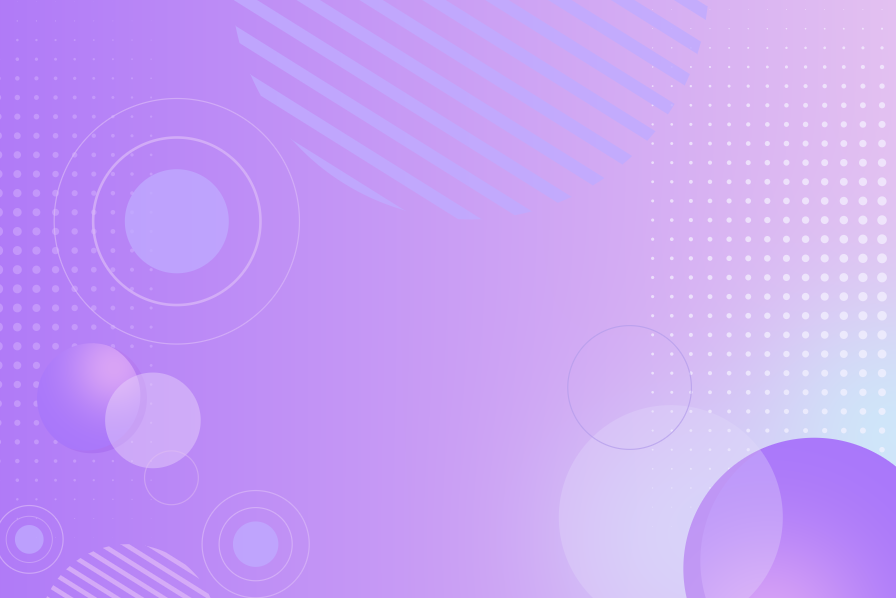
Reproduce this background procedurally as a Shadertoy shader.

```glsl
#define VIOLET vec3(0.69, 0.48, 0.97)
#define PINK vec3(0.89, 0.755, 0.945)
#define CYAN vec3(0.80, 0.92, 0.98)
#define MIST vec3(0.83, 0.82, 0.98)
#define LILAC vec3(0.75, 0.67, 1.0)
#define BALL_DARK vec3(0.66, 0.465, 0.98)
#define BALL_LIGHT vec3(0.87, 0.66, 0.96)
#define DOT_STEP 0.032
#define DOT_RADIUS 0.0082
#define STRIPE_STEP 0.1395
#define STRIPE_WIDTH 0.052
#define LINE_WIDTH 0.002

// Coverage of a signed distance, smoothed over one pixel
float cover(float d) {
    return clamp(0.5 - d * iResolution.y, 0.0, 1.0);
}

float disc(vec2 p, vec2 c, float r) {
    return cover(length(p - c) - r);
}

// Thin lines keep their weight when narrower than a pixel
float ring(vec2 p, vec2 c, float r, float width) {
    float w = max(width, 1.0 / iResolution.y);
    return cover(abs(length(p - c) - r) - 0.5 * w) * width / w;
}

float glow(vec2 p, vec2 c, float spread) {
    vec2 d = p - c;
    return exp(-dot(d, d) / spread);
}

// Diagonal bars clipped by a circle
float stripes(vec2 p, vec2 c, float r) {
    vec2 q = (p - c) / r;
    float s = dot(q, vec2(-0.53, -0.848)) - 0.961 - 0.5 * STRIPE_WIDTH;
    float d = abs(s - STRIPE_STEP * round(s / STRIPE_STEP)) - 0.5 * STRIPE_WIDTH;
    return cover(max(d, length(q) - 1.0) * r);
}

// Dot grid that shrinks away from a side edge and towards its top and bottom
float dots(vec2 p, vec2 origin, float side, float columns) {
    vec2 id = round((p - origin) / DOT_STEP);
    vec2 c = origin + id * DOT_STEP;
    float column = id.x * side;
    if (column < 0.0 || column > columns) return 0.0;
    float v = (c.y - 0.55) / 0.45;
    float r = DOT_RADIUS * mix(1.0, 0.32, column / columns) * (1.0 - v * v);
    return r > 0.0 ? disc(p, c, r) : 0.0;
}

// Solid disc with two concentric lines
vec3 target(vec3 col, vec2 p, vec2 c, float r) {
    vec3 line = vec3(0.86, 0.73, 0.97);
    col = mix(col, LILAC, 0.75 * disc(p, c, r));
    col = mix(col, line, 0.7 * ring(p, c, 1.61 * r, 0.05 * r));
    return mix(col, line, 0.65 * ring(p, c, 2.36 * r, LINE_WIDTH));
}

// Shaded ball with a light spot and a darker rim crescent
vec3 ball(vec3 col, vec2 p, vec2 c, float r, vec2 light, vec2 shift) {
    float lit = glow((p - c) / r, light, 0.65);
    vec3 shade = mix(BALL_DARK, BALL_LIGHT, 0.9 * lit);
    float crescent = 1.0 - disc(p, c + shift * r, r);
    shade = mix(shade, vec3(0.68, 0.45, 0.94), 0.75 * crescent);
    return mix(col, shade, disc(p, c, r));
}

void mainImage(out vec4 fragColor, in vec2 fragCoord) {
    vec2 p = fragCoord / iResolution.xy * vec2(1.5, 1.0);

    // Background gradient and glows
    vec3 col = mix(VIOLET, PINK, p.x / 1.5);
    col = mix(col, MIST, 0.85 * glow(p, vec2(1.15, 0.10), 0.05));
    col = mix(col, CYAN, 0.88 * glow(p, vec2(1.5, 0.27), 0.06));

    // Dot grids
    col = mix(col, vec3(0.81, 0.66, 0.99), 0.6 * dots(p, vec2(-0.003, 0.549), 1.0, 8.0));
    col = mix(col, vec3(0.96, 0.95, 1.0), 0.7 * dots(p, vec2(1.4766, 0.536), -1.0, 12.0));

    // Striped circles
    col = mix(col, LILAC, 0.8 * stripes(p, vec2(0.787, 1.033), 0.40));
    col = mix(col, vec3(0.88, 0.73, 0.97), 0.7 * stripes(p, vec2(0.215, -0.06), 0.15));

    // Concentric targets
    col = target(col, p, vec2(0.296, 0.630), 0.087);
    col = target(col, p, vec2(0.049, 0.098), 0.024);
    col = target(col, p, vec2(0.428, 0.090), 0.038);

    // Left ball with a veil and a small ring
    col = ball(col, p, vec2(0.154, 0.334), 0.092, vec2(0.4, 0.55), vec2(-0.12, 0.05));
    col = mix(col, vec3(0.92, 0.85, 0.98), 0.43 * disc(p, vec2(0.256, 0.297), 0.080));
    col = mix(col, PINK, 0.45 * ring(p, vec2(0.287, 0.201), 0.045, LINE_WIDTH));

    // Right ball with a veil and a ring
    col = ball(col, p, vec2(1.363, 0.049), 0.219, vec2(-0.35, -0.5), vec2(0.13, 0.06));
    col = mix(col, vec3(0.89, 0.86, 0.98), 0.32 * disc(p, vec2(1.123, 0.135), 0.1875));
    col = mix(col, vec3(0.70, 0.61, 0.92), 0.7 * ring(p, vec2(1.054, 0.352), 0.1035, LINE_WIDTH));

    fragColor = vec4(col, 1.0);
}
```
